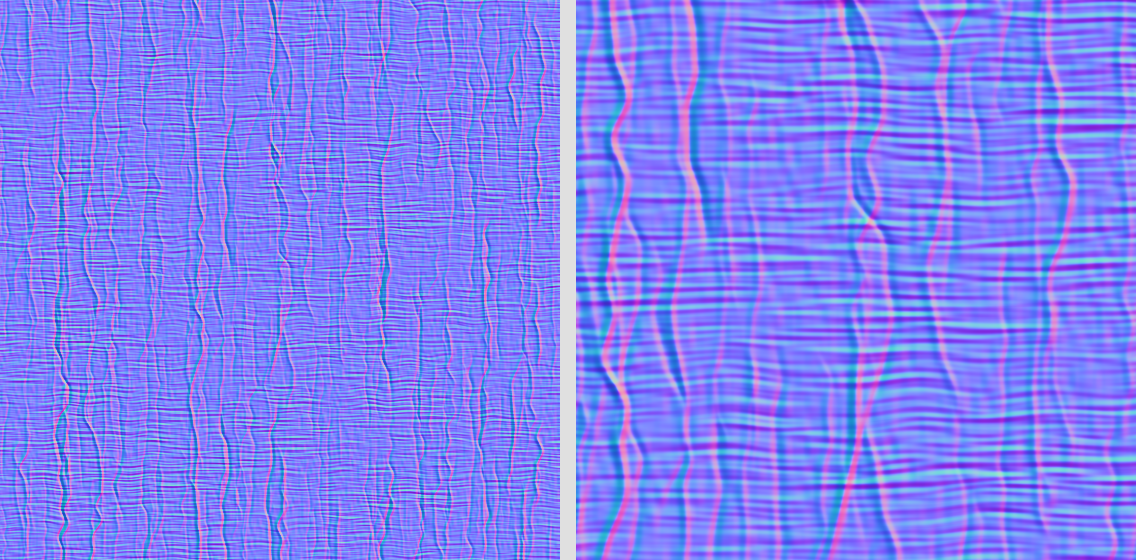
Left: the whole. Right: its middle third, enlarged.
A WebGL 2 fragment shader for this texture map:

```glsl
#version 300 es
precision highp float;
// Tangent-space normal map of a finely ribbed, creased cloth.
// A height field of level threads, short grain and two families of wandering
// upright creases is differentiated numerically and encoded as a colour.

uniform vec2 u_resolution;
out vec4 fragColor;

// Level threads: cells per canvas along and across, and heights
const vec2 FINE_THREADS = vec2(30.0, 285.0);
const vec2 BROAD_THREADS = vec2(21.0, 185.0);
const float FINE_HEIGHT = 0.0047;
const float BROAD_HEIGHT = 0.0066;
const float THREAD_SWAY = 0.005;

// Short upright grain between the threads
const vec2 GRAIN_CELLS = vec2(190.0, 75.0);
const float GRAIN_HEIGHT = 0.0014;

// Upright creases: columns per canvas, flank width and height
const int BOLD_LAYERS = 3;
const float BOLD_COLUMNS = 14.0;
const float BOLD_WIDTH = 0.0030;
const float BOLD_HEIGHT = 0.0038;
const int FAINT_LAYERS = 2;
const float FAINT_COLUMNS = 30.0;
const float FAINT_WIDTH = 0.0025;
const float FAINT_HEIGHT = 0.0019;
const float SLOW_WANDER = 0.36;
const float QUICK_WANDER = 0.16;
const float STEEP_FLANK = 0.85;
const float GENTLE_FLANK = 1.2;

const float SAMPLE_STEP = 0.001;

float hash(vec2 p) {
    return fract(sin(dot(p, vec2(127.1, 311.7))) * 43758.5453);
}

// Smooth value noise from -0.5 to 0.5
float noise(vec2 p) {
    vec2 cell = floor(p);
    vec2 f = fract(p);
    f = f * f * (3.0 - 2.0 * f);
    float low = mix(hash(cell), hash(cell + vec2(1.0, 0.0)), f.x);
    float high = mix(hash(cell + vec2(0.0, 1.0)), hash(cell + vec2(1.0)), f.x);
    return mix(low, high, f.y) - 0.5;
}

// Tilt of one thread row, changing slowly along its length
float rowTilt(float row, float x) {
    return noise(vec2(x + 40.0 * hash(vec2(row, 2.0)), row));
}

// Gradient noise across the rows, so threads start and end independently
float threads(vec2 p) {
    float row = floor(p.y);
    float f = p.y - row;
    float below = rowTilt(row, p.x) * f;
    float above = rowTilt(row + 1.0, p.x) * (f - 1.0);
    return mix(below, above, f * f * (3.0 - 2.0 * f));
}

float threadHeight(vec2 p) {
    float patchGain = 1.0 + 0.8 * noise(p * vec2(8.0, 18.0) + 31.0);
    p.y += THREAD_SWAY * noise(p * vec2(26.0, 14.0) + 7.0);
    float fine = FINE_HEIGHT * threads(p * FINE_THREADS);
    float broad = BROAD_HEIGHT * threads(p * BROAD_THREADS + 53.0);
    return patchGain * (fine + broad);
}

// Skewed ridge at distance t from the crest, in flank widths
float creaseProfile(float t) {
    t /= t > 0.0 ? STEEP_FLANK : GENTLE_FLANK;
    return exp(-t * t);
}

// One broken, wandering crease per column, checked with its neighbours
float creases(vec2 p, int layers, float columns, float width) {
    float height = 0.0;
    float pace = sqrt(columns / BOLD_COLUMNS);
    for (int layer = 0; layer < layers; layer++) {
        for (int k = -1; k <= 1; k++) {
            float column = floor(p.x * columns) + float(k);
            float seed = column + 37.0 * float(layer) + columns;
            float y = p.y * pace + hash(vec2(seed, 6.0));
            float centre = column + hash(vec2(seed, 3.0));
            centre += SLOW_WANDER * noise(vec2(seed * 5.0, y * 11.0));
            centre += QUICK_WANDER * noise(vec2(seed * 7.0, y * 38.0));
            float strength = smoothstep(-0.2, 0.2, noise(vec2(seed * 3.0, y * 8.0)));
            strength *= mix(0.5, 1.3, hash(vec2(seed, 8.0)));
            float side = hash(vec2(seed, 5.0)) < 0.5 ? -1.0 : 1.0;
            height += side * strength * creaseProfile(side * (p.x - centre / columns) / width);
        }
    }
    return height;
}

float clothHeight(vec2 p) {
    float bold = BOLD_HEIGHT * creases(p, BOLD_LAYERS, BOLD_COLUMNS, BOLD_WIDTH);
    float faint = FAINT_HEIGHT * creases(p, FAINT_LAYERS, FAINT_COLUMNS, FAINT_WIDTH);
    float grain = GRAIN_HEIGHT * noise(p * GRAIN_CELLS + 19.0);
    return threadHeight(p) + bold + faint + grain;
}

void main() {
    vec2 uv = gl_FragCoord.xy / u_resolution;
    vec2 dx = vec2(SAMPLE_STEP, 0.0);
    vec2 dy = dx.yx;

    // Central differences give the slope
    vec2 slope = vec2(clothHeight(uv + dx) - clothHeight(uv - dx),
                      clothHeight(uv + dy) - clothHeight(uv - dy));
    slope /= 2.0 * SAMPLE_STEP;

    vec3 normal = normalize(vec3(-slope, 1.0));
    fragColor = vec4(normal * 0.5 + 0.5, 1.0);
}
```
